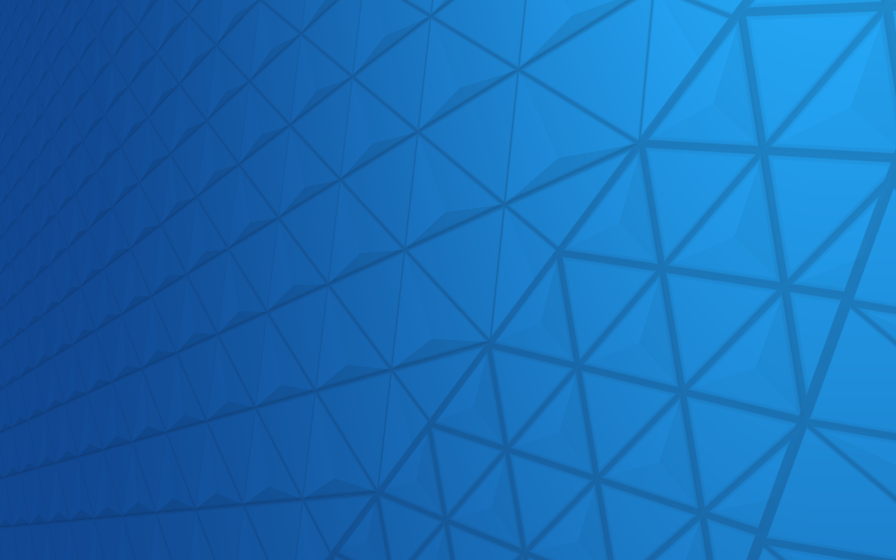
Give the GLSL for this background, as a Shadertoy shader.

```glsl
const vec2 CANVAS = vec2(7.68, 4.8);
const vec3 DEEP_BLUE = vec3(0.065, 0.28, 0.57);
const vec3 SKY_BLUE = vec3(0.14, 0.655, 0.965);
const vec3 GROOVE_TINT = vec3(0.86, 0.80, 0.81);

// Signed distance to a line, positive on its right side
float sideOf(vec2 p, vec2 a, vec2 b) {
    vec2 d = b - a;
    return dot(p - a, normalize(vec2(d.y, -d.x)));
}

// Canvas point to the lattice coordinates of a plane in perspective
vec2 toLattice(vec2 p, mat3 plane) {
    vec3 q = inverse(plane) * vec3(p, 1.0);
    return q.xy / q.z;
}

float stripe(float dist, float halfWidth, float blur) {
    return 1.0 - smoothstep(halfWidth - blur, halfWidth + blur, dist);
}

// Groove at every whole number, with a faint bevel around it
float groove(float c, float halfWidth) {
    float blur = fwidth(c);
    float dist = abs(fract(c + 0.5) - 0.5);
    float core = stripe(dist, halfWidth, blur);
    float bevel = stripe(dist, halfWidth * 1.8, blur);
    return (0.75 * core + 0.25 * bevel) * min(1.0, 2.0 * halfWidth / blur);
}

// Three families of grooves form the triangles
float grooves(vec2 c, vec3 widths) {
    float along = max(groove(c.x, widths.x), groove(c.y, widths.y));
    return max(along, groove(c.x - c.y, widths.z));
}

// Shade of a low pyramid in one triangle of each cell
float pyramid(vec2 c, vec3 apex, vec3 shades) {
    vec2 f = fract(c);
    vec2 blur = fwidth(c);
    float soft = 2.0 * max(blur.x, blur.y);
    vec3 r = vec3(1.0 - f.y, f.y - f.x, f.x) / apex;
    vec3 others = vec3(min(r.y, r.z), min(r.x, r.z), min(r.x, r.y));
    vec3 facet = smoothstep(vec3(-soft), vec3(soft), others - r);
    float inside = smoothstep(0.0, soft, f.y - f.x);
    return mix(-0.012, dot(facet, shades), inside);
}

// Groove amount in x, facet shade in y
vec2 relief(vec2 p, mat3 plane, vec3 widths, vec3 apex, vec3 shades) {
    vec2 c = toLattice(p, plane);
    return vec2(grooves(c, widths), pyramid(c, apex, shades));
}

vec3 backdrop(vec2 uv) {
    float glow = smoothstep(0.0, 0.92, uv.x) * (1.0 - 0.38 * (1.0 - uv.y));
    return mix(DEEP_BLUE, SKY_BLUE, glow);
}

void mainImage(out vec4 fragColor, in vec2 fragCoord) {
    vec2 uv = fragCoord / iResolution.xy;
    vec2 p = vec2(uv.x, 1.0 - uv.y) * CANVAS;
    float pixel = CANVAS.y / iResolution.y;

    // Planes: two lattice steps and an origin, y running downward
    mat3 leftPlane = mat3(0.20, -1.35, 0.0133,
                          -0.395, 0.831, 0.1758,
                          5.48, 1.23, 1.0);
    mat3 rightPlane = mat3(0.48, -0.051, -0.086,
                           -0.27, 1.135, 0.092,
                           5.50, 1.23, 1.0);
    mat3 edgePlane = mat3(-0.38, 1.02, 0.0,
                          2.0, 0.34, 0.0,
                          6.88, 3.61, 1.0);

    vec2 leftRelief = relief(p, leftPlane, vec3(0.018, 0.007, 0.015),
                             vec3(0.42, 0.42, 0.16), vec3(0.01, -0.01, -0.08));
    vec2 rightRelief = relief(p, rightPlane, vec3(0.032),
                              vec3(0.333), vec3(-0.02, -0.04, 0.005));
    vec2 edgeRelief = relief(p, edgePlane, vec3(0.03, 0.01, 0.018),
                             vec3(0.333), vec3(-0.02, -0.03, 0.0));

    // Ridges where the planes meet
    float innerRidge = sideOf(p, vec2(5.48, 1.23), vec2(3.25, 4.22));
    float outerRidge = sideOf(p, vec2(7.65, 1.5), vec2(6.45, 4.8));
    vec2 surface = mix(leftRelief, rightRelief, smoothstep(-pixel, pixel, innerRidge));
    surface = mix(surface, edgeRelief, smoothstep(-pixel, pixel, outerRidge));
    float ridges = max(stripe(abs(innerRidge), 0.028, pixel),
                       stripe(abs(outerRidge), 0.05, pixel));

    // Colour, with softer relief toward the dark side
    float contrast = mix(0.45, 0.85, smoothstep(0.0, 0.7, uv.x));
    vec3 color = backdrop(uv) * (1.0 + surface.y);
    color *= mix(vec3(1.0), GROOVE_TINT, max(surface.x, ridges) * contrast);
    fragColor = vec4(color, 1.0);
}
```
